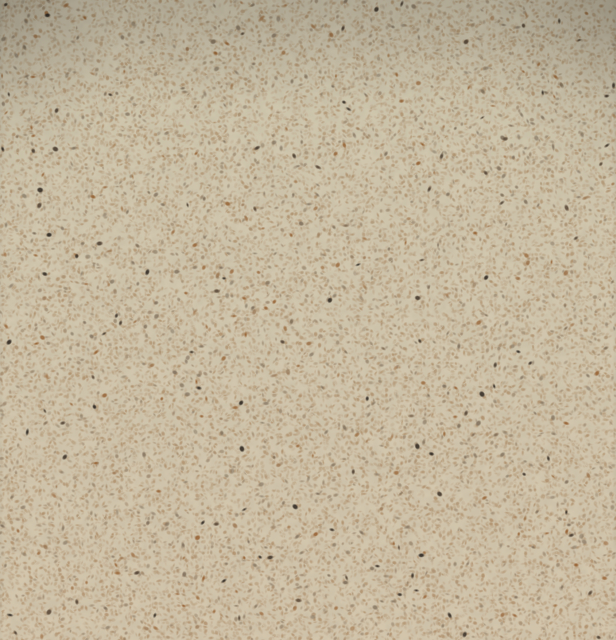
Give the GLSL for this texture, as a WebGL 1 fragment shader.

```glsl
precision highp float;

uniform vec2 u_resolution;

const vec3 CREAM = vec3(0.808, 0.768, 0.678);
const vec3 SAND = vec3(0.745, 0.665, 0.550);
const vec3 TAN = vec3(0.680, 0.560, 0.420);
const vec3 TAUPE = vec3(0.600, 0.530, 0.440);
const vec3 RUST = vec3(0.590, 0.390, 0.210);
const vec3 UMBER = vec3(0.370, 0.300, 0.230);
const vec3 CHARCOAL = vec3(0.170, 0.150, 0.130);

float hash(vec2 p) {
  vec3 q = fract(vec3(p.xyx) * vec3(0.1031, 0.1030, 0.0973));
  q += dot(q, q.yzx + 33.33);
  return fract((q.x + q.y) * q.z);
}

vec2 hash2(vec2 p) {
  return vec2(hash(p), hash(p + 217.3));
}

float valueNoise(vec2 p) {
  vec2 cell = floor(p);
  vec2 f = fract(p);
  f = f * f * (3.0 - 2.0 * f);
  float low = mix(hash(cell), hash(cell + vec2(1.0, 0.0)), f.x);
  float high = mix(hash(cell + vec2(0.0, 1.0)), hash(cell + vec2(1.0, 1.0)), f.x);
  return mix(low, high, f.y);
}

// Soft mask of a rotated ellipse centred on the origin
float ellipseMask(vec2 p, vec2 radii, float angle, float blur) {
  float c = cos(angle);
  float s = sin(angle);
  vec2 q = vec2(c * p.x + s * p.y, c * p.y - s * p.x);
  float d = (length(q / radii) - 1.0) * radii.y;
  return 1.0 - smoothstep(-blur, blur, d);
}

// Scattered grains: x is coverage, y is a random tone of the top grain
vec2 grains(vec2 p, float cells, float density, float radius, float seed) {
  vec2 grid = p * cells;
  vec2 home = floor(grid);
  float blur = cells * max(0.0016, 0.8 / u_resolution.y);
  vec2 result = vec2(0.0);
  for (int j = -1; j <= 1; j++) {
    for (int i = -1; i <= 1; i++) {
      vec2 cell = home + vec2(float(i), float(j));
      vec2 key = cell + seed;
      vec2 centre = cell + 0.1 + 0.8 * hash2(key);
      vec2 shape = hash2(key + 51.7);
      float size = radius * cells * mix(0.7, 1.3, shape.x);
      vec2 radii = size * vec2(1.2, mix(0.55, 1.0, shape.y));
      float angle = 6.2832 * hash(key + 93.1);
      float present = step(hash(key + 131.9), density);
      float mask = present * ellipseMask(grid - centre, radii, angle, blur);
      if (mask > result.x) result = vec2(mask, hash(key + 171.3));
    }
  }
  return result;
}

// Shade gathering along the top edge and in its corners
float topShade(vec2 uv) {
  float side = abs(uv.x * 2.0 - 1.0);
  float edge = smoothstep(0.80, 1.04, uv.y);
  float corner = smoothstep(0.55, 1.1, side) * smoothstep(0.66, 1.0, uv.y);
  float rim = smoothstep(0.985, 1.0, side) * 0.03;
  return 1.0 - 0.15 * edge - 0.11 * corner - rim;
}

void main() {
  vec2 uv = gl_FragCoord.xy / u_resolution;
  vec2 p = gl_FragCoord.xy / u_resolution.y;

  // Pale ground with faint mottling
  float mottle = 0.6 * valueNoise(p * 150.0) + 0.4 * valueNoise(p * 38.0 + 9.0);
  vec3 color = CREAM * (1.0 + 0.045 * (mottle - 0.5));

  // Dense fine grains
  vec2 faint = grains(p, 165.0, 0.55, 0.0022, 11.0);
  color = mix(color, SAND, faint.x * mix(0.35, 0.9, faint.y));
  vec2 fine = grains(p, 135.0, 0.50, 0.0022, 307.0);
  vec3 fineColor = mix(TAN, TAUPE, smoothstep(0.55, 0.95, fine.y));
  color = mix(color, fineColor, fine.x * mix(0.35, 0.85, fract(fine.y * 7.0)));

  // Sparser brown and rusty grains
  vec2 brown = grains(p, 64.0, 0.15, 0.0026, 523.0);
  vec3 brownColor = mix(TAUPE * 0.85, RUST, smoothstep(0.55, 0.75, brown.y));
  color = mix(color, brownColor, brown.x * mix(0.5, 0.95, fract(brown.y * 5.0)));

  // Rare dark specks
  vec2 dark = grains(p, 36.0, 0.085, 0.0028, 719.0);
  color = mix(color, mix(UMBER, CHARCOAL, dark.y), dark.x * 0.9);

  // Broad light: warmer below, shaded above
  vec3 warmth = mix(vec3(1.008, 0.995, 0.985), vec3(0.992, 1.0, 0.995), uv.y);
  gl_FragColor = vec4(color * warmth * topShade(uv), 1.0);
}
```
